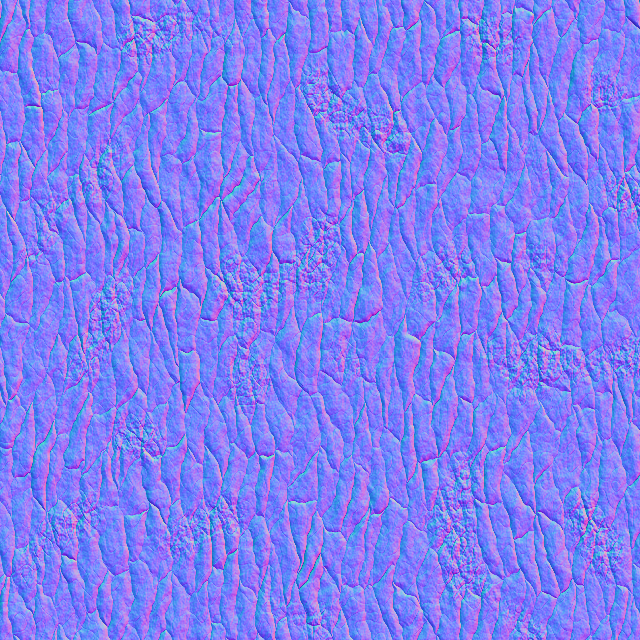
This texture map is drawn by a Shadertoy shader. Its source:

```glsl
const vec2 PLATE_COUNT = vec2(35.0, 10.5); // plates across and up the canvas
const float SLOPE_STEP = 0.0011;           // finite difference, canvas units

vec2 hash2(vec2 cell) {
    uvec2 q = uvec2(ivec2(cell)) * uvec2(1597334673u, 3812015801u);
    uint n = (q.x ^ q.y) * 1597334673u;
    n = (n ^ (n >> 15)) * 2246822519u;
    n ^= n >> 13;
    return vec2(n & 65535u, n >> 16) / 65535.0;
}

float cornerSlope(vec2 cell, vec2 offset) {
    float angle = 6.28318 * hash2(cell).x;
    return dot(vec2(cos(angle), sin(angle)), offset);
}

float gradientNoise(vec2 p) {
    vec2 i = floor(p), f = p - i;
    vec2 u = f * f * f * (f * (f * 6.0 - 15.0) + 10.0);
    vec2 e = vec2(1.0, 0.0);
    float low = mix(cornerSlope(i, f), cornerSlope(i + e, f - e), u.x);
    float high = mix(cornerSlope(i + e.yx, f - e.yx), cornerSlope(i + 1.0, f - 1.0), u.x);
    return mix(low, high, u.y);
}

// Bends the plate outlines: broad lean, wavy sides, ragged edges
vec2 warp(vec2 uv) {
    vec2 wavy = uv * vec2(30.0, 20.0);
    vec2 ragged = uv * vec2(95.0, 70.0);
    vec2 offset = vec2(0.035 * gradientNoise(uv * vec2(5.0, 6.0) + 3.0), 0.0);
    offset += vec2(0.009, 0.018) * vec2(gradientNoise(wavy), gradientNoise(wavy + 47.0));
    offset += vec2(0.0035, 0.005) * vec2(gradientNoise(ragged), gradientNoise(ragged + 71.0));
    return uv + offset;
}

vec2 plateCentre(vec2 cell) {
    return cell + 0.5 + 0.92 * (hash2(cell + 500.0) - 0.5);
}

// Returns the distance to the plate border in canvas units and the plate cell
vec3 plateBorder(vec2 uv, vec2 count) {
    vec2 p = uv * count, base = floor(p);
    vec2 nearest = vec2(0.0), nearestCell = base;
    float best = 1e3;
    for (int k = 0; k < 9; k++) {
        vec2 cell = base + vec2(k % 3 - 1, k / 3 - 1);
        vec2 toCentre = plateCentre(cell) - p;
        float d = dot(toCentre, toCentre);
        if (d < best) {
            best = d;
            nearest = toCentre;
            nearestCell = cell;
        }
    }
    float border = 1.0;
    for (int k = 0; k < 9; k++) {
        vec2 cell = base + vec2(k % 3 - 1, k / 3 - 1);
        if (cell == nearestCell) continue;
        vec2 toCentre = plateCentre(cell) - p;
        float gap = 0.5 * (dot(toCentre, toCentre) - best);
        border = min(border, gap / length((toCentre - nearest) * count));
    }
    return vec3(border, nearestCell);
}

// Raised plates that fall to zero at their borders
float plateHeight(vec2 uv) {
    vec3 plate = plateBorder(warp(uv), PLATE_COUNT);
    vec2 variation = hash2(plate.yz + 900.0);
    float fade = 0.85 + 0.9 * gradientNoise(uv * vec2(22.0, 12.0) + 19.0);
    float steep = 0.0042 * mix(0.45, 1.25, variation.x) * max(fade, 0.15);
    float width = mix(0.003, 0.0052, variation.y);
    float rim = 1.0 - exp(-plate.x / width);
    float dome = 1.0 - exp(-plate.x / 0.012);
    return steep * rim + 0.0012 * dome;
}

// Bumps, grain and hairline cracks on the plate faces
float surfaceGrain(vec2 uv) {
    float rough = 0.8 + 1.5 * smoothstep(0.1, 0.45, gradientNoise(uv * vec2(9.0, 8.0) + 31.0));
    float bumps = 0.0042 * gradientNoise(uv * vec2(42.0, 20.0) + 5.0);
    float grain = 0.0018 * gradientNoise(uv * vec2(95.0, 65.0) + 13.0);
    grain += 0.0009 * gradientNoise(uv * vec2(190.0, 140.0) + 29.0);
    grain += 0.0005 * gradientNoise(uv * vec2(330.0, 280.0) + 37.0);
    float crack = exp(-18.0 * abs(gradientNoise(uv * vec2(48.0, 34.0) + 59.0)));
    return bumps + rough * (grain - 0.0007 * crack);
}

float barkHeight(vec2 uv) {
    return plateHeight(uv) + surfaceGrain(uv);
}

vec3 surfaceNormal(vec2 uv, float eps) {
    float h = barkHeight(uv);
    float right = barkHeight(uv + vec2(eps, 0.0));
    float up = barkHeight(uv + vec2(0.0, eps));
    return normalize(vec3(h - right, h - up, eps));
}

void mainImage(out vec4 fragColor, in vec2 fragCoord) {
    // Offset keeps every lattice cell positive for the integer hash
    vec2 uv = fragCoord / iResolution.y + 2.0;
    vec3 normal = surfaceNormal(uv, SLOPE_STEP);
    fragColor = vec4(0.5 + 0.5 * normal, 1.0);
}
```
